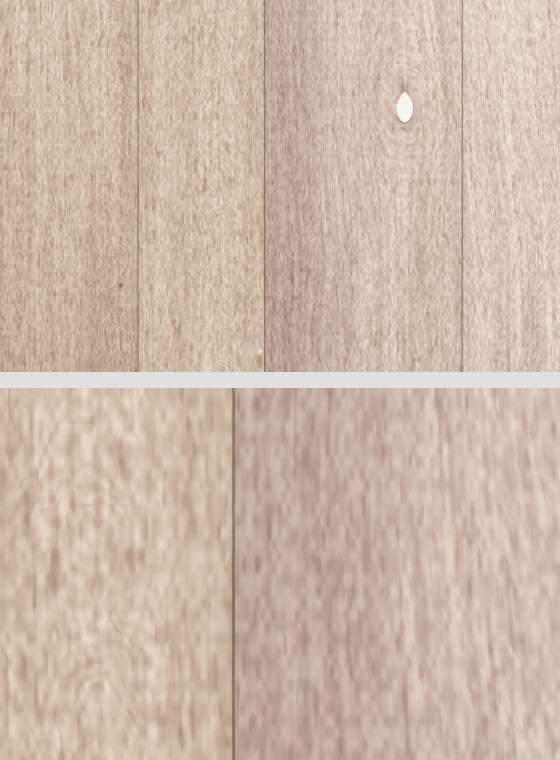
Top, the full canvas; bottom, a detail of the centre.
A Shadertoy shader for this texture:

```glsl
// Four pale oak floor boards with fine vertical grain, dark seams and one white-filled knot.

const vec3 DARK_OAK   = vec3(0.65, 0.55, 0.48);
const vec3 PALE_OAK   = vec3(0.91, 0.85, 0.80);
const vec3 HONEY_TINT = vec3(0.006, -0.004, -0.018);
const vec3 ROSE_TINT  = vec3(0.0, -0.012, 0.004);
const vec3 SEAM       = vec3(0.47, 0.36, 0.31);
const vec3 FILLER     = vec3(0.96, 0.96, 0.95);
const float SEAMS[3]  = float[3](0.371, 0.711, 1.243);
const vec2 KNOT       = vec2(1.088, 0.716);

float hash(vec2 p) {
    return fract(sin(dot(p, vec2(127.1, 311.7))) * 43758.5453);
}

float noise(vec2 p) {
    vec2 i = floor(p), f = fract(p);
    f = f * f * (3.0 - 2.0 * f);
    return mix(mix(hash(i), hash(i + vec2(1, 0)), f.x),
               mix(hash(i + vec2(0, 1)), hash(i + vec2(1, 1)), f.x), f.y);
}

float fbm(vec2 p) {
    float sum = 0.0, amp = 0.5;
    for (int i = 0; i < 4; i++) {
        sum += amp * noise(p);
        p = p * 2.03 + 17.3;
        amp *= 0.5;
    }
    return sum;
}

// Soft elliptical spot, 1 at its centre
float spot(vec2 p, vec2 center, vec2 size) {
    vec2 q = (p - center) / size;
    return exp(-dot(q, q));
}

// Pointed arches of growth rings stacked along a vertical axis
float arches(vec2 p, float axis, float slope, float spread, float seed) {
    float x = p.x - axis + 0.05 * (fbm(vec2(p.y * 4.0, seed)) - 0.5);
    float phase = p.y + slope * sqrt(x * x + 0.0004)
                + 0.22 * fbm(p * vec2(22.0, 13.0) + seed);
    return sin(phase * 190.0) * exp(-x * x / (spread * spread));
}

// Long streaks, fine flecks and short pores; u runs across the grain
float grain(float u, float y, float seed) {
    float broad = fbm(vec2(u * 38.0 + seed, y * 1.2)) - 0.47;
    float fine  = noise(vec2(u * 175.0, y * 6.0 + seed)) - 0.5;
    float fleck = noise(vec2(u * 215.0 + seed, y * 95.0)) - 0.5;
    float pores = smoothstep(0.62, 0.95, noise(vec2(u * 190.0, y * 42.0 - seed)));
    return 0.34 * broad + 0.27 * fine + 0.40 * fleck - 0.26 * pores;
}

// Broad tone of a board: x is 0..1 across it, y is height
float boardTone(int board, float x, float y) {
    if (board == 0) return 0.48 + 0.17 * y + 0.08 * sin(x * 3.1) - 0.09 * x * x;
    if (board == 1) return 0.59 + 0.09 * y + 0.05 * sin(x * 3.1);
    if (board == 2) return 0.34 + 0.33 * smoothstep(0.0, 0.65, x) + 0.15 * y
                         - 0.04 * smoothstep(0.75, 1.0, x);
    return 0.73 + 0.14 * y + 0.05 * x;
}

void mainImage(out vec4 fragColor, in vec2 fragCoord) {
    vec2 p = fragCoord / iResolution.y;
    float px = 1.0 / iResolution.y;
    float y = p.y;

    // Which board, and where across it
    int board = 0;
    float left = 0.0, right = 1.506, seamGap = 1.0;
    for (int i = 0; i < 3; i++) {
        seamGap = min(seamGap, abs(p.x - SEAMS[i]));
        if (p.x > SEAMS[i]) { board = i + 1; left = SEAMS[i]; }
        else right = min(right, SEAMS[i]);
    }
    float across = (p.x - left) / (right - left);
    float seed = float(board) * 23.7;
    bool knotBoard = board == 2;

    // Grain drifts gently and parts around the knot
    vec2 d = p - KNOT;
    float ringRadius = length(d * vec2(1.0, 0.55));
    float u = p.x + 0.03 * (fbm(vec2(p.x * 5.0 + seed, y * 3.0)) - 0.5);
    if (knotBoard) u -= 0.6 * d.x * exp(-ringRadius * ringRadius / 0.014);
    if (board == 3) u += 0.07 * y * y;

    float tone = boardTone(board, across, y) + grain(u, y, seed);

    // Growth-ring figure of each board
    if (board == 0) tone += 0.08 * arches(p, 0.30, 1.7, 0.06, 3.0);
    if (board == 1) tone += 0.08 * arches(p, 0.585, 1.5, 0.065, 8.0);
    if (board == 3) tone += 0.06 * arches(p, 1.53, 0.9, 0.10, 15.0);
    if (knotBoard) {
        float wobble = 0.04 * fbm(p * vec2(16.0, 10.0));
        float rings = sin((ringRadius + wobble) * 640.0);
        tone += 0.06 * rings * smoothstep(0.15, 0.04, ringRadius);
        tone -= 0.13 * spot(p, KNOT, vec2(0.035, 0.065));
        tone += 0.13 * spot(p, vec2(1.07, 0.43), vec2(0.016, 0.11));
    }

    vec3 color = mix(DARK_OAK, PALE_OAK, clamp(tone, -0.25, 1.2));
    if (board < 2) color += HONEY_TINT;
    if (knotBoard) color += mix(ROSE_TINT, 0.5 * HONEY_TINT, smoothstep(0.0, 0.8, across));

    // Knot: dark rim, pointed white filling and the crack above it
    float taper = 0.022 * sqrt(max(0.0, 1.0 - pow(abs(d.y + 0.004) / 0.040, 2.0)));
    taper *= 1.0 - 0.45 * smoothstep(0.0, 0.04, d.y);
    float rim = spot(p, KNOT - vec2(0.0, 0.035), vec2(0.024, 0.016))
              + spot(p, KNOT + vec2(0.0, 0.048), vec2(0.010, 0.022));
    color = mix(color, SEAM, 0.5 * min(rim, 1.0));
    color = mix(color, FILLER, smoothstep(px, -px, abs(d.x) - taper) * step(0.001, taper));
    float crackX = d.x - 0.004 * (noise(vec2(y * 18.0, 4.0)) - 0.5);
    float crack = smoothstep(0.0015 + px, 0.0015 - px, abs(crackX))
                * smoothstep(0.03, 0.05, d.y) * smoothstep(0.23, 0.14, d.y);
    color = mix(color, FILLER, 0.6 * crack);

    // Small blemishes: dark speck, smudge and pale chip
    color = mix(color, SEAM, 0.8 * spot(p, vec2(0.325, 0.233), vec2(0.006)));
    color = mix(color, DARK_OAK, 0.5 * spot(p, vec2(0.255, 0.02), vec2(0.05, 0.025)));
    color = mix(color, FILLER, 0.9 * spot(p, vec2(0.70, 0.055), vec2(0.006, 0.008)));

    // Seams with a faint shadow beside them
    float seam = smoothstep(0.0012 + px, 0.0012 - px, seamGap);
    float wear = 0.55 + 0.35 * noise(vec2(y * 30.0, left * 40.0));
    color *= 1.0 - 0.06 * exp(-seamGap / 0.006);
    fragColor = vec4(mix(color, SEAM, seam * wear), 1.0);
}
```
